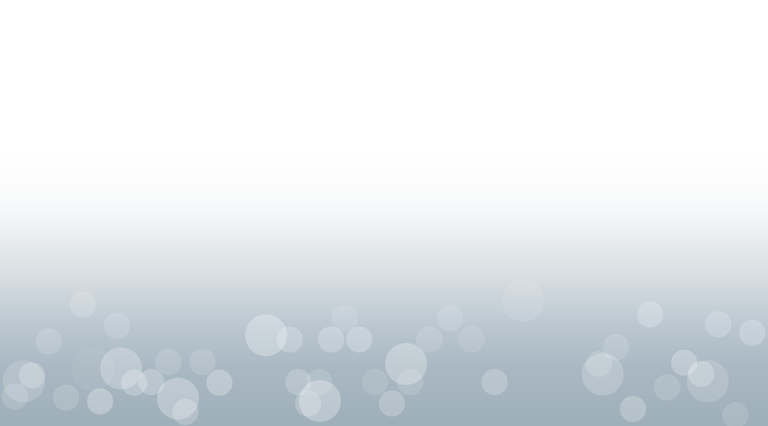
Write a WebGL 1 fragment shader that draws this background.

```glsl
precision highp float;
uniform vec2 u_resolution;

float hash(float n) {
  return fract(sin(n * 12.99) * 43758.5);
}

// +1 for even, -1 for odd
float parity(float n) {
  return 1.0 - 2.0 * mod(n, 2.0);
}

// Translucent disc with a slightly brighter rim
vec3 addDisc(vec3 color, vec2 p, vec2 center, float radius, float alpha) {
  float d = length(p - center) - radius;
  float soft = 0.8 / u_resolution.y;
  float inside = 1.0 - smoothstep(-soft, soft, d);
  float rim = 0.03 * smoothstep(-0.005, 0.0, d);
  return mix(color, vec3(1.0), inside * (alpha + rim));
}

// Slate haze rising into white
vec3 backdrop(float h) {
  vec3 c = mix(vec3(0.615, 0.68, 0.72), vec3(0.66, 0.72, 0.76), smoothstep(-0.05, 0.15, h));
  c = mix(c, vec3(0.73, 0.78, 0.82), clamp((h - 0.13) / 0.105, 0.0, 1.0));
  c = mix(c, vec3(0.835, 0.86, 0.875), clamp((h - 0.235) / 0.105, 0.0, 1.0));
  c = mix(c, vec3(0.925, 0.937, 0.945), clamp((h - 0.34) / 0.11, 0.0, 1.0));
  c = mix(c, vec3(0.98, 0.983, 0.985), clamp((h - 0.45) / 0.09, 0.0, 1.0));
  return mix(c, vec3(1.0), clamp((h - 0.54) / 0.11, 0.0, 1.0));
}

void main() {
  vec2 p = gl_FragCoord.xy / u_resolution.y;
  vec3 color = backdrop(p.y);

  // Large discs: every third one floats higher
  for (int n = 0; n < 10; n++) {
    float i = float(n);
    float arch = sin(i * 0.349);
    float lift = 1.0 - step(0.5, abs(mod(i, 3.0) - 1.0));
    float x = 0.056 + 0.1784 * i - 0.2 * arch + 0.052 * lift;
    float y = 0.105 + mix(0.047 * arch * parity(i), 0.027 * i, lift);
    float alpha = 0.15 + 0.13 * arch - 0.05 * lift * abs(i - 4.0);
    color = addDisc(color, p, vec2(x, y), 0.049, alpha);
  }

  // Small discs: left, middle and right clusters
  for (int n = 0; n < 14; n++) {
    float k = float(n);
    float wave = cos(0.55 * (k - 4.3));
    float even = 0.5 + 0.5 * parity(k);
    vec2 left = vec2(0.035 + 0.04 * k, mix(0.106 - 0.052 * wave, 0.16 + 0.127 * wave, even));
    vec2 middle = vec2(0.68 + 0.0188 * k + 0.0014 * k * k, 0.153 + 0.1 * cos(1.047 * (k - 5.0)));
    float swing = sin(0.6 * k);
    vec2 right = vec2(1.406 + 0.04 * k, 0.146 - 0.122 * parity(k) * swing * swing);

    if (n < 13) color = addDisc(color, p, left, 0.0305, 0.1 + 0.18 * hash(k + 1.0));
    color = addDisc(color, p, middle, 0.0305, 0.07 + 0.17 * hash(k + 21.0));
    if (n < 10) color = addDisc(color, p, right, 0.0305, 0.07 + 0.18 * hash(k + 41.0));
  }

  gl_FragColor = vec4(color, 1.0);
}
```
